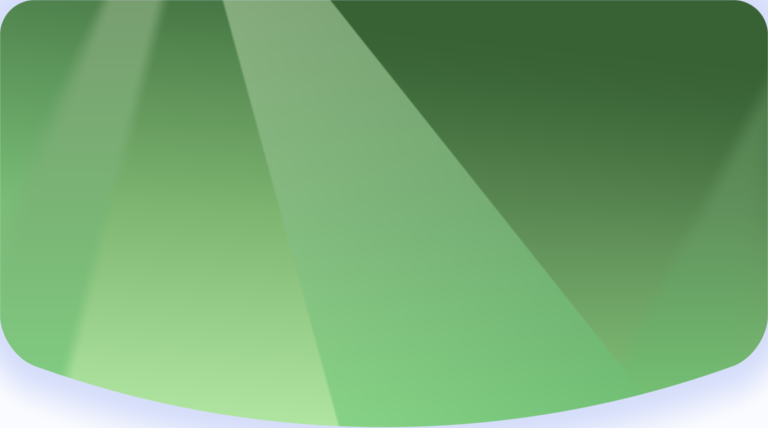
Give the GLSL for this background, as a Shadertoy shader.

```glsl
// Signed distance to a panel with rounded corners and a bowed lower edge
float panelDistance(vec2 p, float aspect) {
    const float radius = 0.082;
    float side = abs(p.x - 0.5 * aspect) - 0.5 * aspect;
    float arc = length(p - vec2(0.5 * aspect, 2.404)) - 2.402;
    vec2 d = vec2(side, max(arc, p.y - 1.0)) + radius;
    return min(max(d.x, d.y), 0.0) + length(max(d, 0.0)) - radius;
}

// Three-stop gradient from top to bottom
vec3 ramp(vec3 top, vec3 middle, vec3 bottom, float t) {
    vec3 upper = mix(top, middle, clamp(t * 2.0, 0.0, 1.0));
    return mix(upper, bottom, clamp(t * 2.0 - 1.0, 0.0, 1.0));
}

// Coverage to the right of a slanted edge
float rightOf(float x, float edge, float softness) {
    return smoothstep(-softness, softness, x - edge);
}

vec3 leftField(float x, float t) {
    vec3 field = ramp(vec3(0.28, 0.47, 0.27), vec3(0.50, 0.72, 0.45),
                      vec3(0.70, 0.91, 0.64), t + 0.12 * (0.2 - x));

    // Cool green beyond the soft ray
    vec3 shade = ramp(vec3(0.31, 0.51, 0.30), vec3(0.48, 0.75, 0.47),
                      vec3(0.52, 0.83, 0.53), t + 0.25 * (0.06 - x));
    vec3 ray = ramp(vec3(0.47, 0.62, 0.44), vec3(0.48, 0.71, 0.46),
                    vec3(0.51, 0.82, 0.52), t);
    float rayStart = rightOf(x, 0.137 - 0.245 * t, 0.012 + 0.04 * t);
    float rayEnd = rightOf(x, 0.212 - 0.143 * t, 0.012);
    return mix(mix(shade, ray, rayStart), field, rayEnd);
}

vec3 rightField(float x, float t) {
    float depth = t - 0.18 * (x - 0.65);
    vec3 field = mix(vec3(0.22, 0.385, 0.205), vec3(0.36, 0.54, 0.33),
                     smoothstep(0.08, 0.58, depth));
    field = mix(field, vec3(0.49, 0.72, 0.45), smoothstep(0.42, 0.95, t));

    // Soft ray that fades towards the right border
    vec3 ray = ramp(vec3(0.27, 0.43, 0.26), vec3(0.38, 0.57, 0.36),
                    vec3(0.47, 0.78, 0.47), t);
    float rayStart = rightOf(x, 1.0 - 0.293 * (t - 0.2), 0.018);
    float rayEnd = rightOf(x, 1.03 - 0.08 * t, 0.03);
    return mix(field, ray, rayStart * (1.0 - 0.5 * rayEnd));
}

void mainImage(out vec4 fragColor, in vec2 fragCoord) {
    vec2 p = fragCoord / iResolution.y;
    float aspect = iResolution.x / iResolution.y;
    float x = p.x / aspect;
    float t = 1.0 - p.y;
    float pixel = 1.0 / iResolution.y;

    // Broad central beam, cooler towards its right edge
    vec3 beam = ramp(vec3(0.50, 0.65, 0.47), vec3(0.48, 0.70, 0.47),
                     vec3(0.48, 0.79, 0.49), t);
    beam += vec3(-0.20, -0.16, -0.15) * (x - 0.42 - 0.25 * t);

    vec3 color = mix(leftField(x, t), beam,
                     rightOf(x, 0.290 + 0.152 * t, pixel));
    color = mix(color, rightField(x, t),
                rightOf(x, 0.430 + 0.443 * t, pixel));

    // Pale backdrop with a lavender glow around the panel
    float d = panelDistance(p, aspect);
    vec3 backdrop = mix(vec3(0.84, 0.87, 0.98), vec3(0.98, 0.985, 1.0),
                        smoothstep(0.0, 0.12, d));
    color = mix(color, backdrop, smoothstep(-pixel, pixel, d));
    fragColor = vec4(color, 1.0);
}
```
